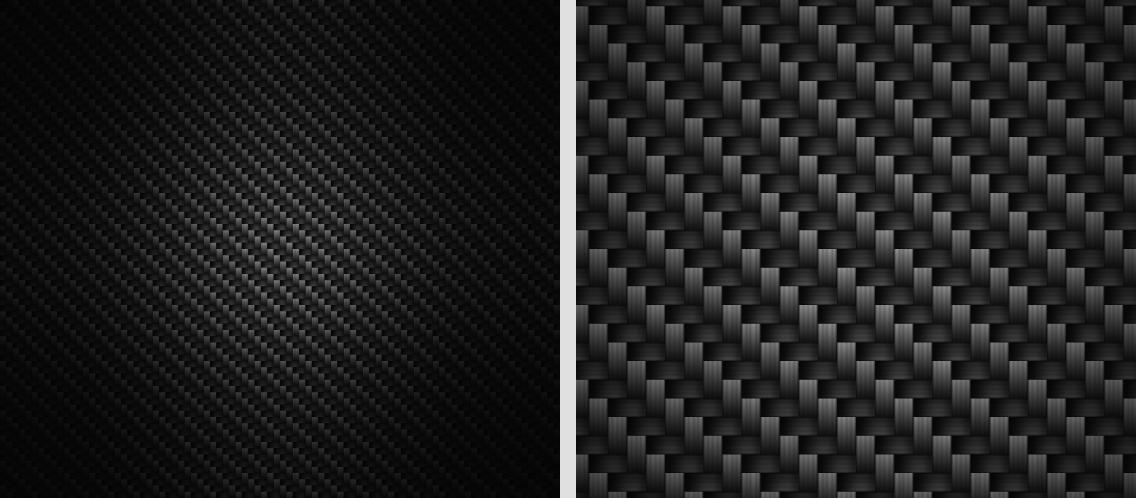
Left: the whole. Right: its middle third, enlarged.
This pattern is drawn by a Shadertoy shader. Its source:

```glsl
// Carbon fibre cloth: a 2x2 twill of glossy upright tows over dark level tows,
// each tow shaded by a gradient and fine strands, under a soft central light.
// Cell indices wrap and the light is periodic, so the cloth tiles.
#define REPEATS vec2(22.0, 20.0)   // twill repeats across and down
#define LIGHT_FALLOFF vec2(1.6, 1.1)
#define LIGHT_GAIN 1.2
#define AMBIENT 0.012              // lift of the deepest shadow
#define WARP_TOP 0.42              // upright tow, upper end
#define WARP_BOTTOM 0.05           // upright tow, lower end
#define WEFT_PEAK 0.19             // level tow, brightest part
#define WEFT_SHADE 0.02            // level tow, tucked ends
#define STRANDS 4.0                // strands in one tow
#define STRAND_CONTRAST 0.16
#define GAP 0.05                   // dark seam beside a tow, in cells
#define SAMPLES 4                  // antialiasing grid per side

const float PI = 3.14159265;

// Sine-free hash
float hash(vec2 p) {
    vec3 q = fract(vec3(p.xyx) * 0.1031);
    q += dot(q, q.yzx + 33.33);
    return fract((q.x + q.y) * q.z);
}

// Brightness of the strands across a tow
float strands(float across, float tow, float seed) {
    float wave = 0.5 - 0.5 * cos(2.0 * PI * STRANDS * across);
    float tone = hash(vec2(tow * STRANDS + floor(across * STRANDS), seed));
    return 1.0 + STRAND_CONTRAST * (wave + tone - 1.0);
}

// Dark seam along both sides of a tow
float seam(float across) {
    float side = min(across, 1.0 - across);
    return mix(0.5, 1.0, smoothstep(0.0, 2.0 * GAP, side));
}

float weave(vec2 uv) {
    vec2 cells = 4.0 * REPEATS;
    vec2 p = fract(uv) * cells;
    vec2 cell = mod(floor(p), cells);
    vec2 f = fract(p);
    float phase = mod(cell.x + cell.y, 4.0);

    // Upright tow: two cells tall, lit from above
    if (phase < 2.0) {
        float along = 0.5 * (phase + f.y);
        float gloss = mix(WARP_BOTTOM, WARP_TOP, pow(along, 1.15));
        return gloss * strands(f.x, cell.x, 7.0) * seam(f.x);
    }

    // Level tow: two cells wide, shaded where it dives under
    float along = 0.5 * (phase - 2.0 + f.x);
    float swell = smoothstep(0.0, 0.65, along) * (1.0 - 0.5 * smoothstep(0.7, 1.0, along));
    float shade = mix(WEFT_SHADE, WEFT_PEAK, swell) * mix(1.15, 0.55, f.y);
    return shade * strands(f.y, cell.y, 19.0) * seam(f.y);
}

// Elliptical glow that repeats with the canvas
float light(vec2 uv) {
    vec2 s = sin(PI * (uv - 0.5));
    return LIGHT_GAIN * exp(-dot(LIGHT_FALLOFF, s * s));
}

void mainImage(out vec4 fragColor, in vec2 fragCoord) {
    // Average a small grid of samples to smooth the tow edges
    float cloth = 0.0;
    for (int j = 0; j < SAMPLES; j++) {
        for (int i = 0; i < SAMPLES; i++) {
            vec2 offset = (vec2(i, j) + 0.5) / float(SAMPLES) - 0.5;
            cloth += weave((fragCoord + offset) / iResolution.xy);
        }
    }
    cloth /= float(SAMPLES * SAMPLES);

    float grey = AMBIENT + cloth * light(fragCoord / iResolution.xy);
    fragColor = vec4(vec3(grey), 1.0);
}
```
